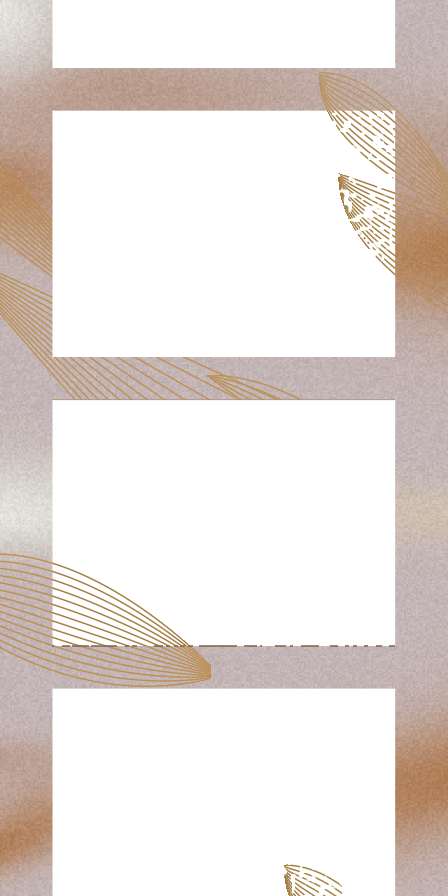
A Shadertoy shader for this background:

```glsl
float hash(vec2 p) {
    p = fract(p * vec2(0.1031, 0.1137));
    p += dot(p, p.yx + 33.33);
    return fract((p.x + p.y) * p.x * 7.31);
}

float noise(vec2 p) {
    vec2 cell = floor(p), f = fract(p);
    f = f * f * (3.0 - 2.0 * f);
    return mix(mix(hash(cell), hash(cell + vec2(1, 0)), f.x),
               mix(hash(cell + vec2(0, 1)), hash(cell + vec2(1, 1)), f.x), f.y);
}

float glow(vec2 p, vec2 centre, vec2 radius) {
    vec2 q = (p - centre) / radius;
    return exp(-dot(q, q));
}

// Evenly spread strands between two boundary curves, for x in range
float strands(vec2 p, vec2 range, float top, float bottom, float count) {
    float k = (p.y - top) / max(bottom - top, 0.004) * count;
    float slope = max(length(vec2(dFdx(k), dFdy(k))) * iResolution.x, 0.001);
    float dist = abs(fract(k + 0.5) - 0.5) / slope;
    float aa = 0.7 / iResolution.x;
    float inside = step(-0.3, k) * step(k, count + 0.3)
                 * step(range.x, p.x) * step(p.x, range.y);
    return inside * (1.0 - smoothstep(0.0016 - aa, 0.0016 + aa, dist));
}

// Feather with a rounded tip that sweeps down to the right
float feather(vec2 p, vec2 tip, float width) {
    float u = max(p.x - tip.x, 0.0);
    return strands(p, tip.x + vec2(0.0, width), tip.y + 2.8 * u * u,
                   tip.y + 0.01 + 0.55 * sqrt(u), 10.0);
}

vec3 backdrop(vec2 p) {
    vec3 copper = vec3(0.69, 0.48, 0.32);
    vec3 clay = vec3(0.72, 0.59, 0.52);
    vec3 pale = vec3(0.88, 0.88, 0.85);
    vec2 q = p + vec2(0.0, 0.05 * (noise(p * vec2(4, 7)) - 0.5));
    vec3 col = vec3(0.765, 0.71, 0.71);
    col = mix(col, clay, 0.85 * glow(q, vec2(0.3, 0.22), vec2(0.45, 0.09)));
    col = mix(col, pale, glow(q, vec2(0.0, 0.0), vec2(0.14, 0.15)));
    col = mix(col, copper, 0.75 * glow(q, vec2(0.02, 0.43), vec2(0.2, 0.12)));
    col = mix(col, copper, 0.95 * glow(q, vec2(1.0, 0.57), vec2(0.25, 0.15)));
    col = mix(col, clay, 0.7 * glow(q, vec2(1.0, 0.36), vec2(0.2, 0.12)));
    col = mix(col, pale, glow(q, vec2(0.02, 1.13), vec2(0.3, 0.11)));
    col = mix(col, vec3(0.81, 0.75, 0.69), glow(q, vec2(1.0, 1.15), vec2(0.3, 0.07)));
    // Slanted warm bands near the bottom
    vec2 tilted = q + vec2(0.0, 0.35 * q.x);
    col = mix(col, copper, 0.95 * glow(tilted, vec2(1.0, 2.07), vec2(0.35, 0.14)));
    col = mix(col, clay, 0.7 * glow(q, vec2(0.0, 1.71), vec2(0.2, 0.06)));
    col = mix(col, copper, 0.9 * glow(tilted, vec2(0.0, 1.87), vec2(0.25, 0.075)));
    // Fine paper grain
    float grain = hash(floor(p * 256.0)) - 0.5 + 0.5 * (noise(p * 170.0) - 0.5);
    return col + 0.06 * grain;
}

void mainImage(out vec4 fragColor, in vec2 fragCoord) {
    // One unit is the canvas width; y runs down from the top
    vec2 p = vec2(fragCoord.x, iResolution.y - fragCoord.y) / iResolution.x;
    p.y *= 2.0 * iResolution.x / iResolution.y;
    vec3 gold = vec3(0.74, 0.54, 0.27);
    vec3 bronze = vec3(0.59, 0.42, 0.16);
    vec3 col = backdrop(p);

    // Strands behind the panels
    float behind = strands(p, vec2(0.0, 0.64), 0.61 + 0.456 * p.x, 0.7 + 1.15 * p.x, 12.0);
    float u = max(p.x - 0.46, 0.0);
    behind = max(behind, strands(p, vec2(0.46, 0.67), 0.837 + 1.25 * u * u, 0.838 + 0.7 * u, 4.0));
    behind = max(behind, strands(p, vec2(0.0, 0.13), 0.365 + 1.1 * p.x, 0.53 + 0.75 * p.x, 12.0));
    col = mix(col, gold, 0.85 * behind);

    // Repeated white panels
    float row = mod(p.y - 0.522 + 0.3225, 0.645) - 0.3225;
    vec2 edge = abs(vec2(p.x - 0.4997, row)) - vec2(0.3825, 0.275);
    float aa = 0.6 / iResolution.x;
    float panel = 1.0 - smoothstep(-aa, aa, max(edge.x, edge.y));
    col = mix(col, vec3(1.0), panel);

    // Strands in front: wave at the lower left, feathers at the right
    u = p.x / 0.47;
    float wave = strands(p, vec2(0.0, 0.47), 1.237 + 0.247 * pow(max(u, 0.0), 1.8),
                         1.445 + 0.25 * u - 0.18 * u * u, 13.0);
    float feathers = feather(p, vec2(0.712, 0.162), 0.3);
    feathers = max(feathers, feather(p, vec2(0.634, 1.931), 0.13));
    u = max(p.x - 0.755, 0.0);
    feathers = max(feathers, strands(p, vec2(0.755, 1.0), 0.387 + 0.35 * u,
                                     0.392 + 0.62 * sqrt(u), 13.0));
    float broken = smoothstep(0.25, 0.42, noise(p * 110.0));
    feathers *= mix(0.75, broken, panel);
    col = mix(col, mix(gold, bronze, panel), 0.9 * max(wave, feathers));

    // Worn rule under the middle panel and a thin one above it
    float within = step(0.117, p.x) * step(p.x, 0.882);
    float worn = step(0.4, noise(vec2(p.x * 120.0, 3.0)));
    float rule = worn * (1.0 - smoothstep(0.001, 0.003, abs(p.y - 1.442)));
    rule = max(rule, 0.6 * (1.0 - smoothstep(0.0005, 0.0025, abs(p.y - 0.892))));
    col = mix(col, vec3(0.52, 0.4, 0.3), 0.8 * within * rule);

    fragColor = vec4(clamp(col, 0.0, 1.0), 1.0);
}
```
